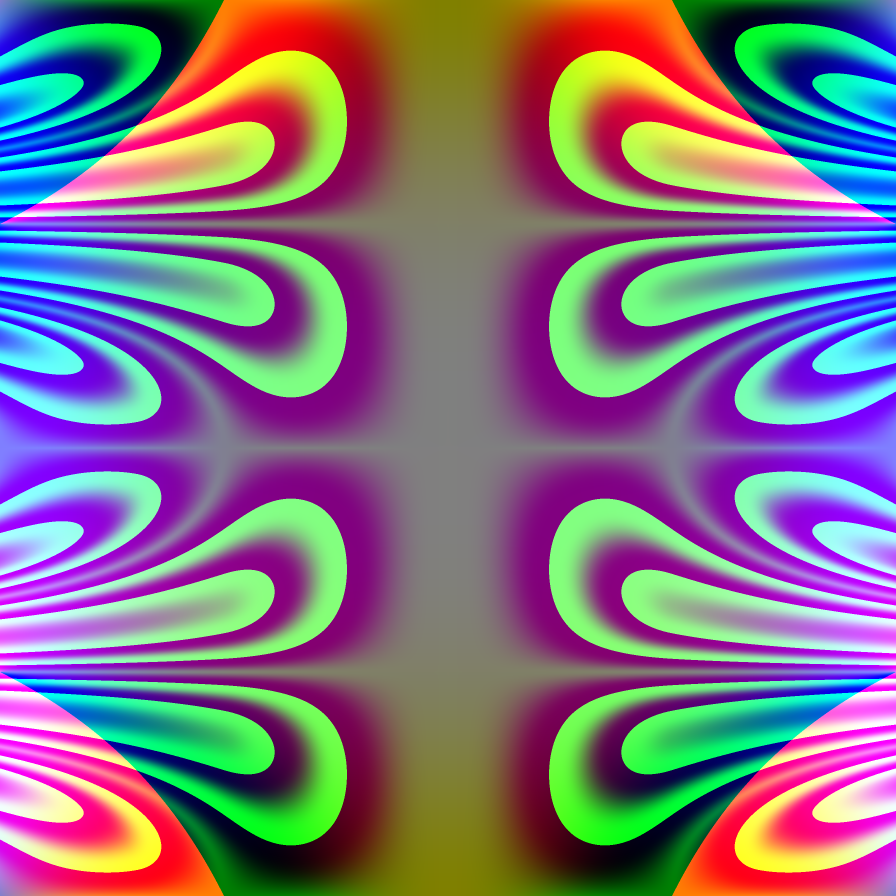
This background is drawn by a three.js fragment shader. Its source:

```glsl
// Mirrored neon lobes with purple halos, folded into orange and green corners around a gray center.
varying vec2 vUv;

const float PI = 3.14159265;

// Soft limiter: maps any value smoothly into -1..1.
float squash(float v) {
  float e = exp(2.0 * clamp(v, -9.0, 9.0));
  return (e - 1.0) / (e + 1.0);
}

// Tangent with a guarded pole; its sign flip makes the hard color edges.
float safeTan(float a) {
  float c = cos(a);
  return sin(a) / (abs(c) < 0.0001 ? 0.0001 : c);
}

// Red flips across the hyperbola |x * y| = 0.5 and fades out at y = 0.5.
float cornerRed(float x, float y) {
  float product = x * abs(y);
  float wave = product * safeTan(PI * product) * cos(PI * y);
  return 0.5 - 0.5 * squash(3.0 * wave * sign(y));
}

// Green forms nested rings around bent lobes, treating (x, y) as radius and angle.
float lobeGreen(float x, float y) {
  float across = x * abs(cos(PI * y));
  float ripple = abs(sin(2.0 * PI * across));
  ripple = 1.1 * ripple * ripple / (ripple + 0.1);
  float gain = 2.15 * smoothstep(0.02, 0.5, x);
  gain *= 1.0 + 0.42 * smoothstep(0.52, 0.68, across);
  float height = gain * ripple * abs(sin(PI * y));
  return 0.5 - 0.5 * squash(1.5 * safeTan(PI * height));
}

// Blue swells toward the sides and drains toward top and bottom.
float sideBlue(float x, float y) {
  float slope = 1.4 * pow(x, 4.0) - pow(abs(y), 3.0);
  return 0.5 + 0.5 * sin(0.5 * PI * clamp(slope, -1.0, 1.0));
}

vec3 pattern(vec2 uv) {
  vec2 p = uv * 2.0 - 1.0;
  float x = abs(p.x);
  return vec3(cornerRed(x, p.y), lobeGreen(x, p.y), sideBlue(x, p.y));
}

void main() {
  // Average a 3 by 3 grid of samples to smooth the edges.
  vec2 stepX = dFdx(vUv) / 3.0;
  vec2 stepY = dFdy(vUv) / 3.0;
  vec3 color = vec3(0.0);
  for (int i = -1; i <= 1; i++) {
    for (int j = -1; j <= 1; j++) {
      color += pattern(vUv + float(i) * stepX + float(j) * stepY);
    }
  }
  gl_FragColor = vec4(color / 9.0, 1.0);
}
```
